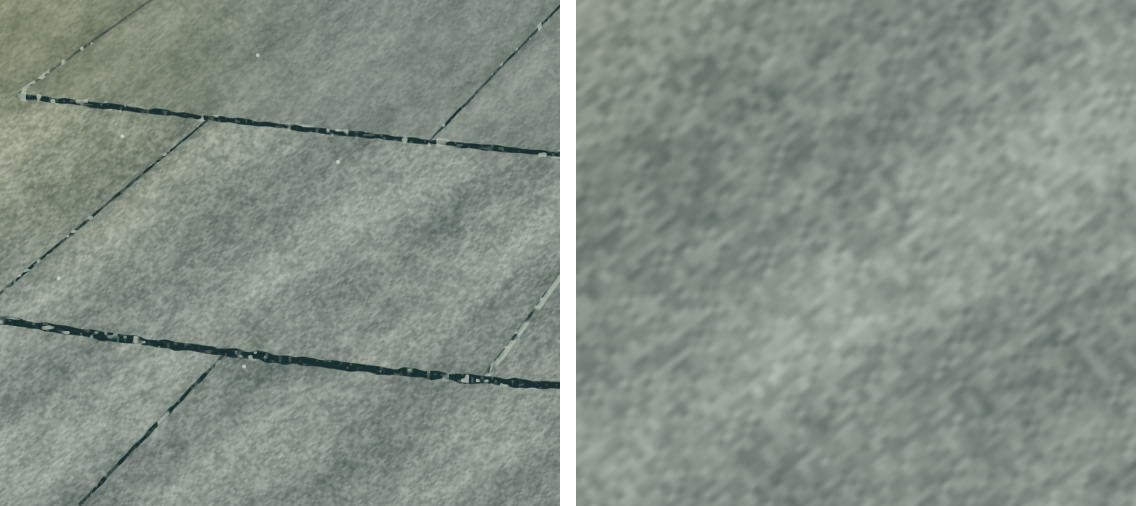
Left, the full canvas; right, a detail of the centre.
This texture is drawn by a Shadertoy shader. Its source:

```glsl
// Weathered grey-green stone paving in half bond, seen obliquely, with dark worn joints.
#define VANISH vec2(2.88, 2.83)        // where the cross joints converge
#define SLAB_PITCH 0.448               // spacing of cross joints, as inverse slope
#define FIRST_JOINT 1.411              // inverse slope of the leftmost cross joint
#define BOND_SHIFT 0.482               // offset of the middle course, in slabs
#define STREAK_PERIOD 0.252
#define GRAIN_SCALE 230.0
#define STONE_DARK vec3(0.35, 0.40, 0.375)
#define STONE_LIGHT vec3(0.68, 0.715, 0.67)
#define JOINT_DARK vec3(0.10, 0.185, 0.19)
#define CHIP_PALE vec3(0.72, 0.76, 0.70)
#define MOSS_TINT vec3(0.015, 0.005, -0.055)

float hash(vec2 p) {
    vec3 q = fract(p.xyx * 0.1031);
    q += dot(q, q.yzx + 33.33);
    return fract((q.x + q.y) * q.z);
}

float noise(vec2 p) {
    vec2 i = floor(p), f = fract(p);
    f = f * f * (3.0 - 2.0 * f);
    return mix(mix(hash(i), hash(i + vec2(1, 0)), f.x),
               mix(hash(i + vec2(0, 1)), hash(i + vec2(1, 1)), f.x), f.y);
}

float fbm(vec2 p) {
    float sum = 0.0, amp = 0.5;
    for (int i = 0; i < 4; i++) {
        sum += amp * noise(p);
        p = mat2(1.6, 1.2, -1.2, 1.6) * p + 7.3;
        amp *= 0.5;
    }
    return sum / 0.9375;
}

// Soft-edged line coverage at distance d from its centre.
float lineMask(float d, float halfWidth, float aa) {
    return 1.0 - smoothstep(halfWidth - aa, halfWidth + aa, d);
}

// Rare small pale specks scattered over the slabs.
float specks(vec2 p) {
    vec2 cell = floor(p * 5.0);
    vec2 centre = 0.2 + 0.6 * vec2(hash(cell + 3.1), hash(cell + 9.7));
    float d = length(fract(p * 5.0) - centre) / 5.0;
    return step(0.85, hash(cell + 21.0)) * (1.0 - smoothstep(0.002, 0.0055, d));
}

void mainImage(out vec4 fragColor, in vec2 fragCoord) {
    vec2 p = fragCoord / iResolution.y;
    float aa = 0.9 / iResolution.y;

    // Course coordinate: 0 on the near long joint, 1 on the far one.
    float nearY = 0.3685 - 0.163 * p.x + 0.040 * p.x * p.x;
    float farY = 0.816 - 0.125 * p.x + 0.0136 * p.x * p.x;
    float wobble = 0.003 * (noise(p * 45.0) - 0.5);
    float course = (p.y + wobble - nearY) / (farY - nearY);
    float row = floor(course);
    float middle = 1.0 - min(abs(row), 1.0);

    // Slab coordinate: whole numbers lie on the converging cross joints.
    vec2 toVanish = VANISH - p;
    float slope = (toVanish.x + wobble) / toVanish.y;
    float slab = (FIRST_JOINT - slope) / SLAB_PITCH - BOND_SHIFT * middle;
    float crossId = floor(slab + 0.5);

    // Distances to the closest long and cross joints.
    float longId = clamp(floor(course + 0.5), 0.0, 1.0);
    float longDist = abs(course - longId) * (farY - nearY);
    float crossDist = abs(slab - crossId) * SLAB_PITCH * toVanish.y / sqrt(1.0 + slope * slope);

    // Stone: diagonal streaks, clouds and stretched grain.
    vec2 q = vec2(dot(p, vec2(0.79, 0.61)), dot(p, vec2(-0.61, 0.79)));
    float far = smoothstep(0.9, 1.1, course);
    float warp = 0.10 * (fbm(q * vec2(3.0, 7.0) + 4.0) - 0.5);
    float streak = cos(6.2832 * (q.y + warp - 0.03) / STREAK_PERIOD);
    streak *= 0.4 + 1.2 * noise(q * vec2(4.0, 9.0) + 17.0);
    float cloud = fbm(q * vec2(9.0, 22.0)) - 0.5;
    float blotch = fbm(q * vec2(28.0, 52.0) + 31.0) - 0.5;
    float grain = noise(q * GRAIN_SCALE * vec2(0.65, 1.0)) - 0.5;
    float coarse = noise(q * GRAIN_SCALE * vec2(0.28, 0.5) + 50.0) - 0.5;
    float tone = 0.52 + mix(0.13, 0.04, far) * streak + 0.32 * cloud + 0.36 * blotch;
    tone += mix(1.0, 0.6, far) * (0.42 * grain + 0.24 * coarse);
    tone += 0.10 * (hash(vec2(row + 5.0, floor(slab) + 8.0)) - 0.5) - 0.06 * far;

    // Damp shade beside the joints, deepest below the near long joint.
    tone -= 0.14 * exp(-min(longDist, crossDist) / 0.012);
    float below = step(course, 0.0) * smoothstep(0.42, 0.48, p.x);
    tone -= 0.28 * below * exp(-longDist / 0.07) * smoothstep(0.95, 0.5, p.x);
    vec3 color = mix(STONE_DARK, STONE_LIGHT, clamp(tone, -0.25, 1.25));
    color += MOSS_TINT * smoothstep(0.75, 0.0, length(p - vec2(0.0, 1.0)));
    color = mix(color, CHIP_PALE + 0.1, 0.8 * specks(p));

    // Joints: uneven width; the far one dies out at the left.
    float ragged = 0.65 + 0.7 * noise(p * 55.0 + 11.0);
    float farEnd = mix(1.0, smoothstep(0.025, 0.045, p.x), longId);
    float longJoint = farEnd * lineMask(longDist, mix(0.0078, 0.0048, longId) * ragged, aa);
    float faint = step(0.5, row) * (1.0 - step(0.5, crossId));
    float pale = middle * step(0.5, crossId);
    float crossWidth = mix(0.0034, 0.0020, smoothstep(0.0, 1.0, p.y)) * ragged;
    float crossJoint = lineMask(crossDist, crossWidth, aa) * (1.0 - 0.45 * faint);
    crossJoint *= 0.7 + 0.3 * smoothstep(0.3, 0.6, noise(p * 30.0));

    // Mortar crumbs in the joints and pale chips on their edges.
    float crumbs = noise(p * 150.0 + 5.0);
    vec3 fill = mix(JOINT_DARK, STONE_DARK, 0.75 * smoothstep(0.55, 0.95, crumbs));
    float paleFill = pale * smoothstep(0.2, 0.5, noise(p * 60.0 + 40.0));
    color = mix(color, fill, max(longJoint, crossJoint));
    float paleEdge = lineMask(abs(slab - crossId - 0.004) * 0.7, 0.0042, aa);
    color = mix(color, CHIP_PALE, 0.75 * paleFill * paleEdge * (1.0 - longJoint));
    float nearJoint = max(farEnd * lineMask(longDist, 0.0085, 0.003), lineMask(crossDist, 0.004, 0.002));
    float chips = smoothstep(0.62, 0.85, noise(p * 105.0 + 70.0)) * smoothstep(0.4, 0.65, noise(p * 17.0));
    color = mix(color, CHIP_PALE, 0.8 * chips * nearJoint);

    fragColor = vec4(clamp(color, 0.0, 1.0), 1.0);
}
```
